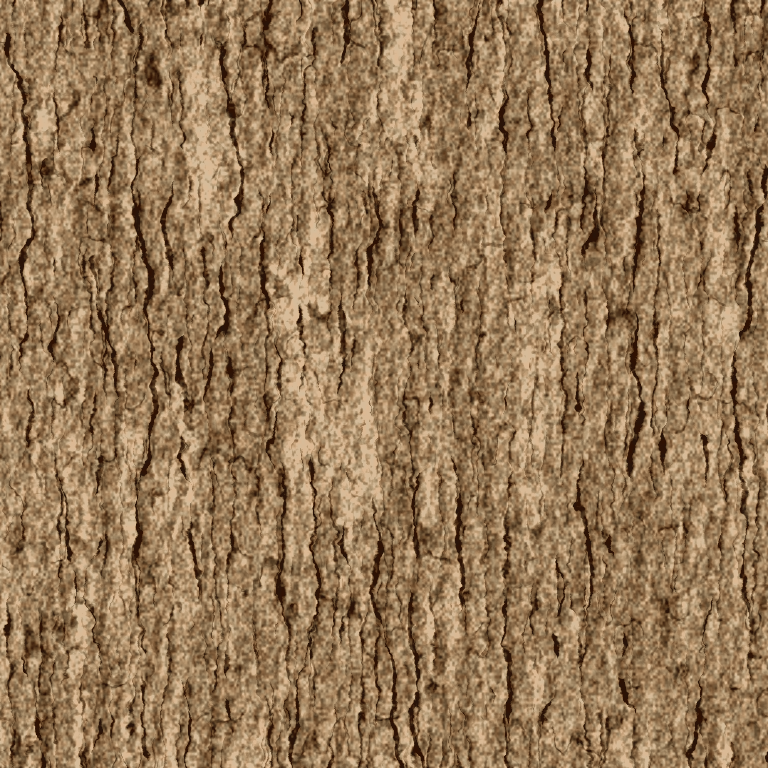
Give the GLSL for this texture, as a Shadertoy shader.

```glsl
const vec3 BARK[6] = vec3[6](
    vec3(0.17, 0.07, 0.02), vec3(0.35, 0.24, 0.13), vec3(0.50, 0.38, 0.25),
    vec3(0.61, 0.49, 0.35), vec3(0.72, 0.60, 0.45), vec3(0.85, 0.73, 0.59));

float hash(vec2 p) {
    vec3 q = fract(p.xyx * vec3(0.1031, 0.1030, 0.0973));
    q += dot(q, q.yzx + 33.33);
    return fract((q.x + q.y) * q.z);
}

float noise(vec2 p) {
    vec2 cell = floor(p), f = fract(p);
    f = f * f * (3.0 - 2.0 * f);
    return mix(mix(hash(cell), hash(cell + vec2(1, 0)), f.x),
               mix(hash(cell + vec2(0, 1)), hash(cell + vec2(1, 1)), f.x), f.y);
}

float fbm(vec2 p) {
    float sum = 0.0, amplitude = 0.53;
    for (int i = 0; i < 4; i++) {
        sum += amplitude * noise(p);
        p = p * vec2(1.9, 2.3) + 17.3;
        amplitude *= 0.5;
    }
    return sum;
}

// Nearest wandering vertical crack: x distance to its edge, y sideways offset
vec2 fissure(vec2 uv, float count, float halfWidth, float seed) {
    float x = uv.x * count;
    vec2 nearest = vec2(1.0);
    for (int i = -1; i <= 1; i++) {
        float column = floor(x) + float(i);
        float lane = column * 7.0 + seed;
        float centre = column + 0.5
            + 0.75 * (noise(vec2(lane, uv.y * 4.0)) - 0.5)
            + 0.40 * (noise(vec2(lane + 3.0, uv.y * 17.0)) - 0.5);
        float gape = noise(vec2(lane + 5.0, uv.y * 7.0)) * 0.55
                   + noise(vec2(lane + 2.0, uv.y * 38.0)) * 0.45;
        float width = mix(-0.004, halfWidth, smoothstep(0.20, 0.75, gape));
        float offset = (x - centre) / count;
        float edge = abs(offset) - width;
        if (edge < nearest.x) nearest = vec2(edge, offset);
    }
    return nearest;
}

// Dark core, shadow on the right flank and lit rim on the left
float fissureTone(vec2 crack, float depth) {
    float core = 1.0 - smoothstep(-0.0012, 0.0014, crack.x);
    float flank = exp(-max(crack.x, 0.0) * 240.0);
    float side = smoothstep(-0.002, 0.002, crack.y);
    return -depth * core + flank * mix(0.05, -0.13, side) * (1.0 - core);
}

float relief(vec2 uv) {
    return fbm(uv * vec2(62.0, 22.0));
}

vec3 barkColour(float tone) {
    vec3 colour = BARK[0];
    for (int i = 1; i < 6; i++) {
        float low = BARK[i - 1].r, high = BARK[i].r;
        colour = mix(colour, BARK[i], clamp((tone - low) / (high - low), 0.0, 1.0));
    }
    return colour;
}

void mainImage(out vec4 fragColor, in vec2 fragCoord) {
    vec2 uv = fragCoord / iResolution.y;

    // Ragged displacement of every edge
    vec2 ragged = vec2(fbm(uv * vec2(75.0, 62.0)), fbm(uv * vec2(60.0, 55.0) + 71.0)) - 0.5;
    vec2 p = uv + ragged * vec2(0.013, 0.022);

    // Long streaks and relief lit from the upper left
    float tone = 0.635 + 0.12 * (noise(p * vec2(30.0, 4.0)) - 0.5);
    vec2 toLight = vec2(-0.0018, 0.0013);
    tone += 0.90 * (relief(p - toLight) - relief(p + toLight));

    // Narrow pale weathered ridges
    float ridge = smoothstep(0.60, 0.85, noise(p * vec2(36.0, 5.0) + 40.0));
    float patches = smoothstep(0.38, 0.62, fbm(p * vec2(75.0, 45.0) + 9.0));
    tone += 0.18 * ridge * patches;

    // Hairline flake borders
    float flake = abs(noise(p * vec2(52.0, 24.0) + 23.0) - 0.5);
    float broken = smoothstep(0.45, 0.70, noise(p * vec2(45.0, 32.0) + 57.0));
    tone -= 0.24 * (1.0 - smoothstep(0.0, 0.08, flake)) * broken;

    // Fine grain
    tone += 0.33 * (noise(uv * vec2(310.0, 270.0)) - 0.5);
    tone += 0.16 * (noise(uv * vec2(150.0, 115.0) + 31.0) - 0.5);

    // Deep fissures and finer splits
    tone += fissureTone(fissure(p, 19.0, 0.0030, 11.0), 0.48);
    tone += fissureTone(fissure(p, 31.0, 0.0017, 503.0), 0.34);
    tone += fissureTone(fissure(p, 43.0, 0.0008, 907.0), 0.24);

    // Slight rust and lichen tint
    float tint = noise(uv * vec2(190.0, 160.0) + 88.0) - 0.5;
    vec3 colour = barkColour(tone) + tint * vec3(0.035, -0.015, -0.035);
    fragColor = vec4(clamp(colour, 0.0, 1.0), 1.0);
}
```
